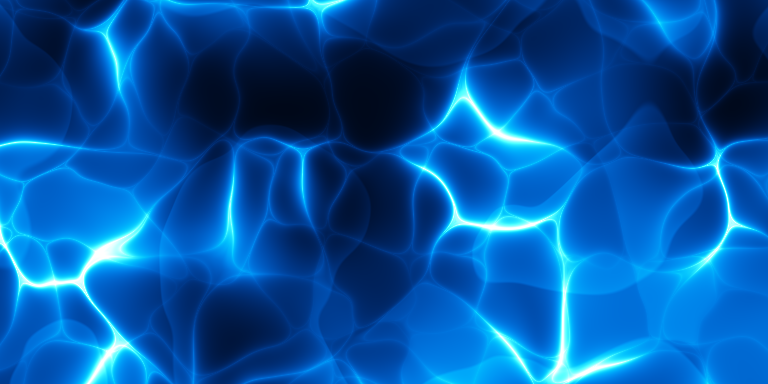
Write a Shadertoy shader that draws this texture.

```glsl
const float CELL_BLEND = 0.05;   // rounding of the cell corners

vec2 hash2(vec2 p) {
    vec3 q = fract(p.xyx * vec3(0.1031, 0.1030, 0.0973));
    q += dot(q, q.yzx + 33.33);
    return fract((q.xx + q.yz) * q.zy);
}

float cornerSlope(vec2 corner, vec2 offset) {
    float angle = 6.2832 * hash2(corner + 91.0).x;
    return dot(vec2(cos(angle), sin(angle)), offset);
}

float gradientNoise(vec2 p) {
    vec2 i = floor(p), f = p - i;
    vec2 u = f * f * f * (f * (f * 6.0 - 15.0) + 10.0);
    vec2 e = vec2(1.0, 0.0);
    float low = mix(cornerSlope(i, f), cornerSlope(i + e, f - e), u.x);
    float high = mix(cornerSlope(i + e.yx, f - e.yx), cornerSlope(i + 1.0, f - 1.0), u.x);
    return mix(low, high, u.y);
}

vec2 noisePair(vec2 p) {
    return vec2(gradientNoise(p), gradientNoise(p.yx + vec2(37.0, 71.0)));
}

// Bends the plane with a broad and a fine swirl
vec2 warp(vec2 p, float amount) {
    p += amount * noisePair(p * 2.4);
    return p + 0.3 * amount * noisePair(p * 6.5);
}

// x: distance to the rounded cell wall, negative in junctions; y: cell tone
vec2 cellField(vec2 p) {
    vec2 base = floor(p);
    float nearest = 10.0, total = 0.0, toneSum = 0.0, toneWeight = 0.0;
    for (int y = -2; y <= 2; y++) {
        for (int x = -2; x <= 2; x++) {
            vec2 id = base + vec2(x, y);
            vec2 toSeed = id + 0.08 + 0.84 * hash2(id) - p;
            float d = 0.5 * dot(toSeed, toSeed);
            float weight = exp(-d / CELL_BLEND);
            float sharpWeight = weight * weight * weight;
            nearest = min(nearest, d);
            total += weight;
            toneSum += sharpWeight * hash2(id + 17.0).y;
            toneWeight += sharpWeight;
        }
    }
    float others = max(total * exp(nearest / CELL_BLEND) - 1.0, 1e-5);
    return vec2(-CELL_BLEND * log(others), toneSum / toneWeight);
}

float filament(float d, float width) {
    return width / (abs(d) + width);
}

float glow(float d, float reach) {
    return exp(-max(d, 0.0) / reach);
}

// Light sheet with one crisp edge and a soft far side
float foldedSheet(float n, float reach) {
    return smoothstep(0.0, 0.02, n) * glow(n, reach);
}

vec3 waterColor(float light) {
    float blue = 1.0 - exp(-3.2 * light - 6.0 * light * light * light);
    return vec3(smoothstep(0.7, 1.5, light), min(light, 1.0), blue);
}

void mainImage(out vec4 fragColor, in vec2 fragCoord) {
    vec2 p = fragCoord / iResolution.y;

    // Broad clouds of light and shade
    float cloud = gradientNoise(p * 1.4 + 5.3) + 0.4 * gradientNoise(p * 3.1 + 11.7);
    float brightness = smoothstep(-0.45, 0.45, cloud);
    float strength = smoothstep(-0.35, 0.45,
        gradientNoise(p * 2.7 + 23.1) + 0.35 * (brightness - 0.5));
    float hot = strength * strength;

    // Two overlapping nets of cells
    vec2 mainCell = cellField(warp(p, 0.14) * 3.2 + 4.0);
    vec2 faintCell = cellField(warp(p + 8.0, 0.17) * 4.3);

    float light = mix(0.03, 0.33, brightness);
    light *= mix(0.6, 1.4, mainCell.y) * mix(0.75, 1.25, faintCell.y);

    // Folded sheets crossing the cells
    float sheet = gradientNoise(warp(p + 3.0, 0.12) * 2.3);
    light += 0.13 * foldedSheet(sheet, 0.12) * mix(0.3, 1.0, brightness);

    // Walls: wide glow, bright core and filled junctions
    light += 0.22 * strength * glow(mainCell.x, 0.09);
    light += 0.32 * hot * glow(mainCell.x, 0.045);
    light += (0.08 + 0.8 * hot) * filament(mainCell.x, 0.014);
    light += 0.3 * hot * smoothstep(0.0, 0.025, -mainCell.x);

    // Faint second net
    light += 0.14 * strength * glow(faintCell.x, 0.08);
    light += (0.03 + 0.22 * hot) * filament(faintCell.x, 0.016);

    fragColor = vec4(waterColor(light), 1.0);
}
```
